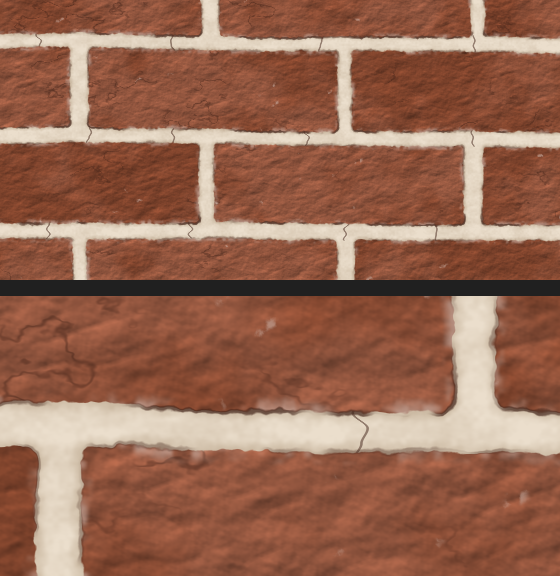
Top, the full canvas; bottom, a detail of the centre.
Write a WebGL 1 fragment shader that draws this texture.

```glsl
precision highp float;
// Weathered red brick wall in running bond with pale, cracked lime mortar.

uniform vec2 u_resolution;

// Layout, in units of the canvas height
const float COURSE = 0.336;        // height of brick plus bed joint
const float PITCH = 0.953;         // length of brick plus head joint
const float BED = 0.054;           // bed joint thickness
const float BASE = 0.182;          // height of the lowest full bed joint
const float TILT = 0.0085;         // fall of the courses to the right
const float START = 0.276;         // first head joint of the odd courses
const float STAGGER = 0.468;       // shift of the even courses
const float JOINT_JITTER = 0.022;
const float CORNER = 0.014;
const float ROUGHNESS = 0.013;     // raggedness of brick edges
const float RELIEF = 1.5;
const vec2 TO_LIGHT = vec2(-0.003, 0.005);

const vec3 BRICK_DARK = vec3(0.49, 0.26, 0.17);
const vec3 BRICK_LIGHT = vec3(0.57, 0.335, 0.245);
const vec3 CREVICE = vec3(0.25, 0.13, 0.09);
const vec3 LIME = vec3(0.76, 0.64, 0.59);
const vec3 MORTAR_DARK = vec3(0.80, 0.73, 0.64);
const vec3 MORTAR_LIGHT = vec3(0.92, 0.87, 0.80);

float hash(vec2 p) {
  vec3 q = fract(p.xyx * 0.1031);
  q += dot(q, q.yzx + 33.33);
  return fract((q.x + q.y) * q.z);
}

float noise(vec2 p) {
  vec2 i = floor(p), f = fract(p);
  f = f * f * (3.0 - 2.0 * f);
  return mix(mix(hash(i), hash(i + vec2(1, 0)), f.x),
             mix(hash(i + vec2(0, 1)), hash(i + vec2(1, 1)), f.x), f.y);
}

float fbm(vec2 p) {
  float sum = 0.0, gain = 0.5;
  for (int i = 0; i < 5; i++) {
    sum += gain * noise(p);
    p = mat2(1.6, 1.2, -1.2, 1.6) * p + 7.3;
    gain *= 0.52;
  }
  return sum;
}

// Cellular noise: distance to the nearest point and that point's random id
vec2 cellular(vec2 p) {
  vec2 cell = floor(p), best = vec2(9.0, 0.0);
  for (int y = -1; y <= 1; y++)
    for (int x = -1; x <= 1; x++) {
      vec2 c = cell + vec2(x, y);
      float d = length(c + vec2(hash(c), hash(c + 41.0)) - p);
      if (d < best.x) best = vec2(d, hash(c + 83.0));
    }
  return best;
}

// Centre and half width of a head joint
vec2 headJoint(float start, float col, float row) {
  vec2 id = vec2(col, row) + 17.0;
  return vec2(start + col * PITCH + (hash(id) - 0.5) * JOINT_JITTER,
              mix(0.024, 0.035, hash(id + 29.0)));
}

float roundBox(vec2 p, vec2 halfSize, float r) {
  vec2 q = abs(p) - halfSize + r;
  return length(max(q, 0.0)) + min(max(q.x, q.y), 0.0) - r;
}

// Clay surface: grain plus slanted drag ridges
float clayHeight(vec2 p) {
  float ridge = abs(2.0 * noise(vec2(p.x * 11.0 + p.y * 16.0, p.y * 38.0 - p.x * 15.0)) - 1.0);
  return fbm(p * vec2(16.0, 22.0)) + 0.14 * ridge;
}

void main() {
  vec2 p = gl_FragCoord.xy / u_resolution.y;
  float px = 1.0 / u_resolution.y;

  // Courses, slightly tilted and wavy
  vec2 wall = p + vec2(0.0, TILT * p.x - BASE);
  wall.y += 0.003 * sin(p.x * 5.0 + p.y * 4.0) + 0.0015 * sin(p.x * 13.0 + 1.0);
  float row = floor(wall.y / COURSE);
  float start = START + STAGGER * (1.0 - mod(row, 2.0));
  float col = floor((wall.x - start) / PITCH);
  vec2 id = vec2(col, row) + 5.0;

  // Distance to the ragged outline of this brick
  vec2 left = headJoint(start, col, row), right = headJoint(start, col + 1.0, row);
  vec2 jitter = (vec2(hash(id + 3.0), hash(id + 9.0)) - 0.5) * 0.008;
  vec2 lo = vec2(left.x + left.y, row * COURSE + 0.5 * BED + jitter.x);
  vec2 hi = vec2(right.x - right.y, (row + 1.0) * COURSE - 0.5 * BED + jitter.y);
  vec2 local = wall - 0.5 * (lo + hi);
  float d = roundBox(local, 0.5 * (hi - lo), CORNER);
  d += (fbm(p * 28.0) - 0.5) * ROUGHNESS + (noise(p * 120.0) - 0.5) * 0.004;

  // Brick face: relief, blotches and creases
  vec2 s = p + id * 3.7;
  float shade = clayHeight(s) - clayHeight(s + TO_LIGHT);
  float blotch = fbm(s * 7.0) + 0.35 * (hash(id) - 0.5);
  vec3 brick = mix(BRICK_DARK, BRICK_LIGHT, smoothstep(0.25, 0.75, blotch));
  brick *= 1.0 + RELIEF * shade;
  float crease = 1.0 - smoothstep(0.0, 0.035, abs(fbm(s * vec2(9.0, 15.0)) - 0.5));
  brick = mix(brick, CREVICE, 0.4 * crease * smoothstep(0.55, 0.8, noise(s * 8.0 + 20.0)));

  // Lime stains: sparse flecks on the face and a patchy rim
  float grain = noise(p * 90.0);
  vec2 fleck = cellular(s * vec2(16.0, 21.0) + 0.7 * fbm(s * 45.0));
  float stain = step(0.93, fleck.y) * (1.0 - smoothstep(0.08, 0.3, fleck.x + 0.25 * grain));
  float rim = smoothstep(-0.018, 0.0, d) * smoothstep(0.4, 0.75, noise(p * 19.0) * 0.6 + grain * 0.4);
  brick = mix(brick, LIME, clamp(0.65 * stain + 0.75 * rim, 0.0, 1.0));

  // Mortar: sandy, dingier beside the bricks
  float sand = fbm(p * vec2(20.0, 34.0)) + 0.25 * (noise(p * 150.0) - 0.5);
  float clean = 0.65 * smoothstep(0.0, 0.016, d) + 0.9 * (sand - 0.3);
  vec3 mortar = mix(MORTAR_DARK, MORTAR_LIGHT, clamp(clean, 0.0, 1.0));

  // Hairline cracks across the bed joints
  float bed = floor(wall.y / COURSE + 0.5);
  float slot = floor(p.x / STAGGER);
  float crackX = (slot + 0.25 + 0.5 * hash(vec2(slot, bed) + 61.0)) * STAGGER;
  crackX += 0.024 * (noise(vec2(slot * 9.0, p.y * 55.0)) - 0.5);
  float crack = 1.0 - smoothstep(0.0007, 0.0012 + px, abs(p.x - crackX));
  crack *= 1.0 - smoothstep(0.028, 0.034, abs(wall.y - bed * COURSE));
  mortar = mix(mortar, CREVICE, 0.5 * crack);

  // Join the two, with a broken dark seam, heaviest under the bricks
  vec3 color = mix(mortar, brick, 1.0 - smoothstep(-px, px, d));
  float under = 1.0 - smoothstep(-0.14, -0.08, local.y);
  float seam = (1.0 - smoothstep(0.001, 0.003 + px, abs(d - 0.001)));
  seam *= smoothstep(0.3, 0.7, noise(p * 24.0 + 8.0)) * mix(0.35, 0.7, under);
  color = mix(color, CREVICE, seam);

  gl_FragColor = vec4(color, 1.0);
}
```
